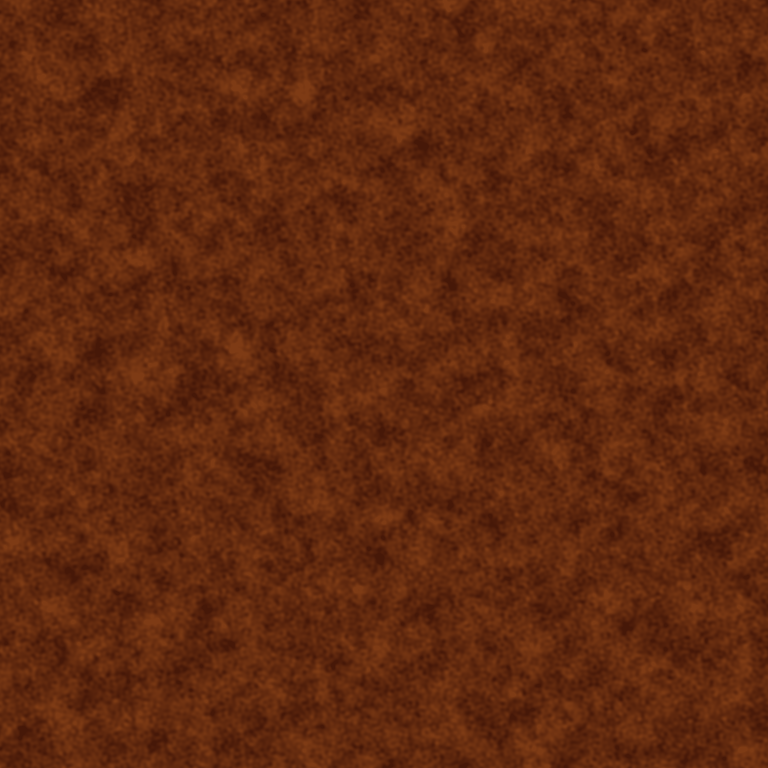
A WebGL 2 fragment shader for this texture:

```glsl
#version 300 es
precision highp float;

uniform vec2 u_resolution;
out vec4 fragColor;

// Colour: average tone and its change per standard deviation of the grain
const vec3 MEAN_COLOR = vec3(0.384, 0.162, 0.056);
const vec3 COLOR_SPREAD = vec3(0.042, 0.0265, 0.0096);
const float TONE_LIMIT = 2.6;

// Grain: wave frequencies in cycles per canvas height
const int WAVE_COUNT = 220;
const float COARSE_FREQUENCY = 7.0;
const float FINE_FREQUENCY = 150.0;
const float AMPLITUDE_FALLOFF = 0.05;

const float TAU = 6.28319;
const float GOLDEN_ANGLE = 2.39996;

float hash(float n) {
    return fract(sin(n * 12.9898 + 4.137) * 43758.5);
}

// Sum of sines in scattered directions, scaled to unit variance
float layeredGrain(vec2 p) {
    float total = 0.0;
    float power = 0.0;
    for (int i = 0; i < WAVE_COUNT; i++) {
        float id = float(i);
        float level = (id + hash(id + 31.0)) / float(WAVE_COUNT);
        float frequency = COARSE_FREQUENCY * pow(FINE_FREQUENCY / COARSE_FREQUENCY, level);
        float amplitude = pow(frequency / COARSE_FREQUENCY, -AMPLITUDE_FALLOFF);
        float angle = id * GOLDEN_ANGLE + 0.5 * hash(id + 67.0);
        vec2 direction = vec2(cos(angle), sin(angle));

        // Fade waves too fine for the pixel grid
        float visible = 1.0 - smoothstep(0.32, 0.5, frequency / u_resolution.y);
        float phase = TAU * (frequency * dot(p, direction) + hash(id));
        total += visible * amplitude * sin(phase);
        power += 0.5 * amplitude * amplitude;
    }
    return total * inversesqrt(power);
}

void main() {
    vec2 p = gl_FragCoord.xy / u_resolution.y;
    float tone = clamp(layeredGrain(p), -TONE_LIMIT, TONE_LIMIT);
    fragColor = vec4(MEAN_COLOR + COLOR_SPREAD * tone, 1.0);
}
```
